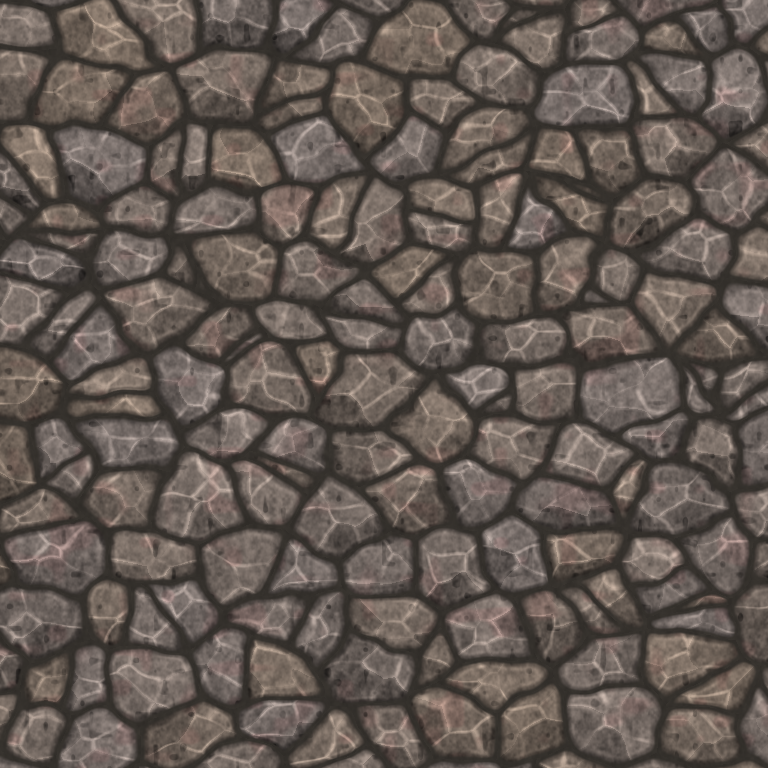
This texture is drawn by a WebGL 2 fragment shader. Its source:

```glsl
#version 300 es
precision highp float;

uniform vec2 u_resolution;
out vec4 fragColor;

const float TAU = 6.2831853;

struct Stone {
    vec2 centre;
    vec2 id;
    float edge;
};

vec3 hash3(vec2 p) {
    vec3 q = fract(p.xyx * vec3(0.1031, 0.1030, 0.0973));
    q += dot(q, q.yxz + 33.33);
    return fract((q.xxy + q.yzz) * q.zyx);
}

float noise(vec2 p) {
    vec2 i = floor(p), f = fract(p);
    f = f * f * (3.0 - 2.0 * f);
    float low = mix(hash3(i).x, hash3(i + vec2(1, 0)).x, f.x);
    float high = mix(hash3(i + vec2(0, 1)).x, hash3(i + vec2(1, 1)).x, f.x);
    return mix(low, high, f.y);
}

float fbm(vec2 p) {
    float sum = 0.0, amp = 0.5;
    for (int i = 0; i < 3; i++) {
        sum += amp * noise(p);
        p = mat2(1.6, 1.2, -1.2, 1.6) * p + 5.3;
        amp *= 0.6;
    }
    return sum / 0.98;
}

// Jittered position in xy, size weight in z
vec3 seedOf(vec2 cell) {
    vec3 h = hash3(cell);
    vec2 shift = vec2(0.5 * mod(cell.y, 2.0), 0.0);
    return vec3(cell + 0.5 + shift + (h.xy - 0.5) * 0.8, h.z * 0.32);
}

// Weighted Voronoi cell with rounded corners, sometimes cracked in two
Stone findStone(vec2 p, float sharpness) {
    vec2 base = floor(p), id = base;
    vec3 own = vec3(0.0);
    float best = 1e5;
    for (int y = -2; y <= 2; y++)
    for (int x = -2; x <= 2; x++) {
        vec2 cell = base + vec2(x, y);
        vec3 s = seedOf(cell);
        float power = dot(p - s.xy, p - s.xy) - s.z;
        if (power < best) { best = power; own = s; id = cell; }
    }
    float sum = 0.0;
    for (int y = -2; y <= 2; y++)
    for (int x = -2; x <= 2; x++) {
        vec2 cell = id + vec2(x, y);
        if (x == 0 && y == 0) continue;
        vec3 s = seedOf(cell);
        float power = dot(p - s.xy, p - s.xy) - s.z;
        sum += exp(-sharpness * (power - best) / (2.0 * distance(s.xy, own.xy)));
    }
    vec3 crack = hash3(id + 71.0);
    vec2 centre = own.xy;
    if (crack.x < 0.24) {
        vec2 across = vec2(cos(crack.y * TAU), sin(crack.y * TAU));
        float side = dot(p - centre, across) + (crack.z - 0.5) * 0.2;
        sum += exp(-sharpness * abs(side));
        centre += across * sign(side) * 0.24;
        id += sign(side) * 0.37;
    }
    return Stone(centre, id, -log(sum) / sharpness);
}

// Chiselled planes around a flat top: x is tone, y is distance to a crease
vec2 facets(vec2 q, vec2 id) {
    float first = 0.0, second = -1e5;
    float tone = 0.03;
    for (int i = 0; i < 6; i++) {
        vec3 h = hash3(id * 3.1 + float(i) * 17.3);
        float angle = (float(i) + 0.8 * h.x) * TAU / 6.0;
        vec2 dir = vec2(cos(angle), sin(angle));
        float plane = dot(q, dir) - mix(0.08, 0.38, h.y);
        if (plane > first) {
            second = first;
            first = plane;
            tone = dir.y * 0.035 + (h.z - 0.5) * 0.12 - 0.02;
        } else {
            second = max(second, plane);
        }
    }
    return vec2(tone, first - second);
}

void main() {
    vec2 uv = gl_FragCoord.xy / min(u_resolution.x, u_resolution.y);
    vec2 p = uv * vec2(10.5, 13.0) + 8.0;
    vec2 wobble = vec2(noise(p * 3.0), noise(p * 3.0 + 40.0)) - 0.5;
    Stone stone = findStone(p + wobble * 0.14, 25.0);
    vec3 h = hash3(stone.id + 23.0);
    vec2 q = p - stone.centre;
    float grain = fbm(p * vec2(11.0, 7.0) + h.xy * 9.0);
    float fine = noise(p * vec2(24.0, 18.0));

    // Facet shading with worn pale creases
    vec2 facet = facets(q + wobble * 0.16, stone.id);
    float tone = 0.425 + (h.x - 0.5) * 0.05 + facet.x + q.y * 0.03;
    tone += (grain - 0.5) * 0.21 + (fine - 0.5) * 0.08;
    float wear = smoothstep(0.25, 0.7, noise(p * 4.0 + 13.0));
    float crease = 1.0 - smoothstep(0.004, 0.05, facet.y);
    float halo = 1.0 - smoothstep(0.0, 0.16, facet.y);
    tone += crease * mix(0.05, 0.18, wear) + halo * 0.02;

    // Pits, pale chipped rims and a dark fall-off into the gaps
    float pits = smoothstep(0.8, 0.92, noise(p * vec2(8.0, 5.5) + 61.0));
    tone -= pits * 0.11;
    float rim = smoothstep(0.07, 0.12, stone.edge) - smoothstep(0.12, 0.18, stone.edge);
    tone += rim * wear * 0.06;
    tone *= mix(0.68, 1.0, smoothstep(0.045, 0.135, stone.edge));

    // Warm and violet greys with faint rosy stains
    vec3 tint = mix(vec3(1.0, 0.92, 0.885), vec3(1.0, 0.885, 0.79), h.y);
    float stain = smoothstep(0.66, 0.88, noise(p * 3.3 + 31.0));
    tint *= mix(vec3(1.0), vec3(1.03, 0.96, 0.97), stain);
    vec3 rock = tone * tint * 1.03;

    // Dark mortar between stones
    vec3 mortar = vec3(0.205, 0.19, 0.172) * (0.86 + 0.28 * grain);
    float cover = smoothstep(0.022, 0.066, stone.edge);
    fragColor = vec4(mix(mortar, rock, cover), 1.0);
}
```
